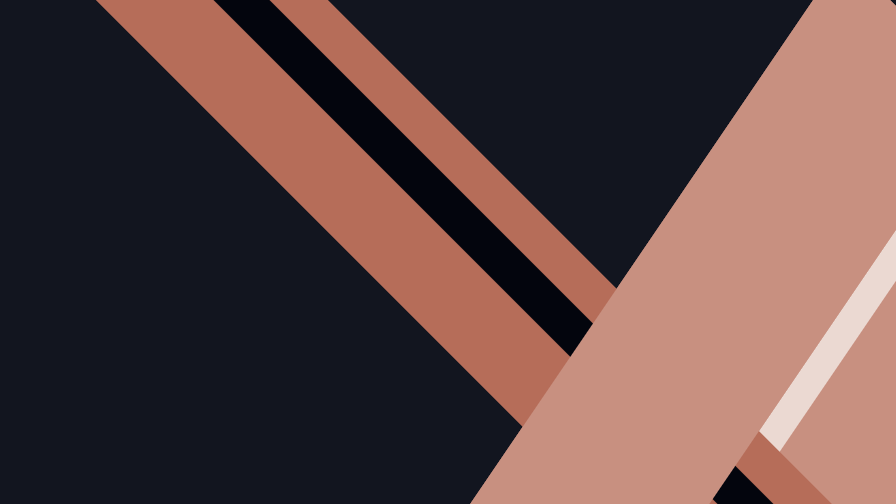
Reproduce this background procedurally as a Shadertoy shader.

```glsl
const vec3 NAVY = vec3(0.071, 0.082, 0.122);
const vec3 INK = vec3(0.012, 0.020, 0.051);
const vec3 TERRACOTTA = vec3(0.714, 0.427, 0.349);
const vec3 ROSE = vec3(0.784, 0.565, 0.502);
const vec3 PALE = vec3(0.922, 0.851, 0.824);

// Coverage of the side where coord exceeds edge
float above(float coord, float edge, float blur) {
    return clamp((coord - edge) / blur + 0.5, 0.0, 1.0);
}

// Coverage of the strip between two parallel edges
float band(float coord, float start, float end, float blur) {
    return above(coord, start, blur) - above(coord, end, blur);
}

void mainImage(out vec4 fragColor, in vec2 fragCoord) {
    // Height units, measured from the top left
    vec2 p = vec2(fragCoord.x, iResolution.y - fragCoord.y) / iResolution.y;
    float pixel = 1.0 / iResolution.y;

    // Position across the falling and rising stripes
    vec2 fallAxis = vec2(1.0, -1.0);
    vec2 riseAxis = vec2(1.0, 0.6806);
    float fall = dot(p, fallAxis);
    float rise = dot(p, riseAxis);
    float fallBlur = pixel * length(fallAxis);
    float riseBlur = pixel * length(riseAxis);

    // Wide rising panel with a pale stripe, cut at the upper corner
    float corner = 1.0 - above(fall, 1.766, fallBlur);
    vec3 color = mix(NAVY, ROSE, above(rise, 1.6134, riseBlur) * corner);
    color = mix(color, PALE, band(rise, 2.088, 2.157, riseBlur));

    // Falling ribbon with a dark groove
    color = mix(color, TERRACOTTA, band(fall, 0.190, 0.6505, fallBlur));
    color = mix(color, INK, band(fall, 0.4236, 0.5347, fallBlur));

    // Front of the panel passes over the ribbon
    float front = band(rise, 1.6134, 2.088, riseBlur);
    color = mix(color, ROSE, front * corner);

    fragColor = vec4(color, 1.0);
}
```
